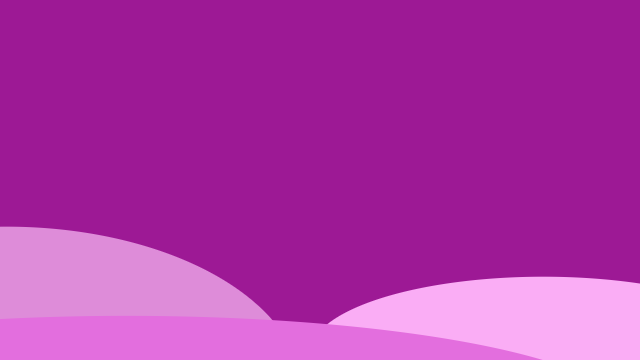
Write a Shadertoy shader that draws this background.

```glsl
// Three soft pink hills along the foot of a flat purple field.
// Each hill is the top of a large ellipse, layered from back to front
// and smoothed with an approximate signed distance.

const vec3 PURPLE = vec3(0.615, 0.098, 0.585);
const vec3 MAUVE  = vec3(0.870, 0.550, 0.850);
const vec3 BLUSH  = vec3(0.980, 0.680, 0.960);
const vec3 ORCHID = vec3(0.890, 0.430, 0.870);

// Approximate signed distance to an axis-aligned ellipse.
float ellipseDistance(vec2 p, vec2 center, vec2 radii) {
    vec2 q = (p - center) / radii;
    float k = length(q);
    return k * (k - 1.0) / max(length(q / radii), 1e-4);
}

// Lays a hill over the colour below, with an edge one pixel wide.
vec3 addHill(vec3 below, vec3 hill, vec2 p, vec2 center, vec2 radii, float pixel) {
    float coverage = clamp(0.5 - ellipseDistance(p, center, radii) / pixel, 0.0, 1.0);
    return mix(below, hill, coverage);
}

void mainImage(out vec4 fragColor, in vec2 fragCoord) {
    // Canvas units: height is 1, width is 16/9.
    vec2 p = fragCoord / iResolution.xy * vec2(16.0 / 9.0, 1.0);
    float pixel = 1.0 / iResolution.y;

    // Left, right, then the wide front hill.
    vec3 color = PURPLE;
    color = addHill(color, MAUVE,  p, vec2(0.0185, -0.0926), vec2(0.8218, 0.4630), pixel);
    color = addHill(color, BLUSH,  p, vec2(1.5093,  0.0194), vec2(0.6481, 0.2120), pixel);
    color = addHill(color, ORCHID, p, vec2(0.3519, -0.1528), vec2(1.3889, 0.2755), pixel);

    fragColor = vec4(color, 1.0);
}
```
